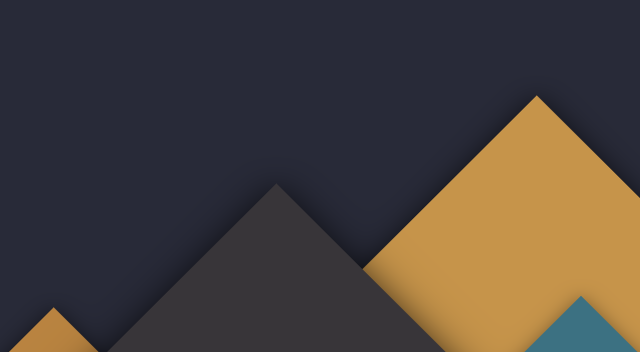
This background is drawn by a Shadertoy shader. Its source:

```glsl
// Draws flat layered 45-degree peaks with soft shadows on a dark navy field.

#define ASPECT 1.811
#define NAVY vec3(0.157, 0.165, 0.220)
#define GOLD vec3(0.777, 0.580, 0.290)
#define OCHRE vec3(0.725, 0.515, 0.250)
#define CHARCOAL vec3(0.220, 0.208, 0.224)
#define TEAL vec3(0.235, 0.443, 0.510)

// Signed distances to the two slopes meeting at the apex, positive inside.
vec2 slopeDistances(vec2 p, vec2 apex) {
    vec2 d = p - apex;
    return vec2(d.x - d.y, -d.x - d.y) * 0.70710678;
}

// Blurred corner: the product of one soft step per slope.
float softShadow(vec2 slopes, float blur) {
    vec2 falloff = 1.0 / (1.0 + exp(-1.7 * slopes / blur));
    return falloff.x * falloff.y;
}

// Lays a peak and its shadow over the layers below.
vec3 addPeak(vec3 below, vec2 p, vec2 apex, vec3 fill, float blur, float strength) {
    vec2 slopes = slopeDistances(p, apex);
    vec3 shaded = below * (1.0 - strength * softShadow(slopes, blur));
    float edge = min(slopes.x, slopes.y) * iResolution.y;
    return mix(shaded, fill, clamp(edge + 0.5, 0.0, 1.0));
}

void mainImage(out vec4 fragColor, in vec2 fragCoord) {
    vec2 p = fragCoord / iResolution.xy * vec2(ASPECT, 1.0);
    vec3 color = NAVY;

    // Peaks from back to front
    color = addPeak(color, p, vec2(0.152, 0.127), OCHRE, 0.030, 0.50);
    color = addPeak(color, p, vec2(1.519, 0.729), GOLD, 0.038, 0.60);
    color = addPeak(color, p, vec2(0.782, 0.479), CHARCOAL, 0.050, 0.65);
    color = addPeak(color, p, vec2(1.644, 0.160), TEAL, 0.025, 0.35);

    fragColor = vec4(color, 1.0);
}
```
